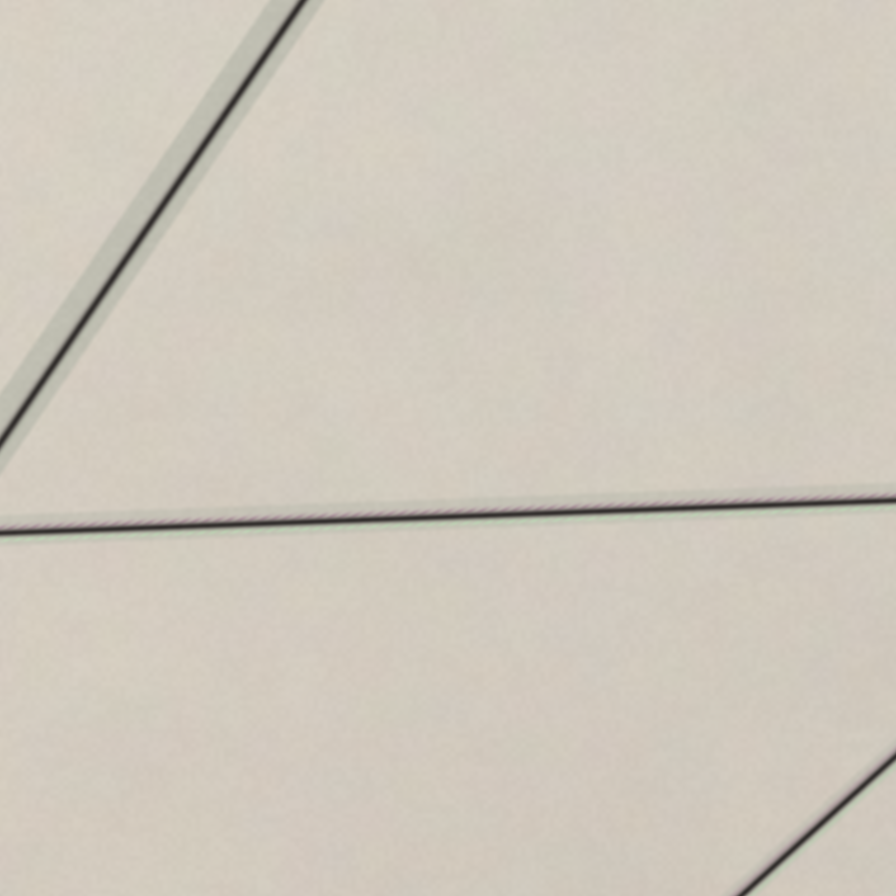
Give the GLSL for this texture, as a Shadertoy shader.

```glsl
// Three dark taut wires crossing a pale warm wall, slightly out of register.
// Each wire is a signed distance to a line: a thin core, an uneven grey halo
// and coloured fringes. Value noise adds soft mottling and fine grain.

const vec3 WALL_TOP = vec3(0.828, 0.803, 0.757);
const vec3 WALL_BOTTOM = vec3(0.815, 0.785, 0.740);
const vec3 CORE_COLOR = vec3(0.17, 0.155, 0.15);
const vec3 HALO_COLOR = vec3(0.735, 0.735, 0.685);
const vec3 UPPER_FRINGE = vec3(-0.06, -0.13, -0.06);  // violet
const vec3 LOWER_FRINGE = vec3(-0.02, 0.055, 0.0);    // pale green
const float GRAIN_SCALE = 190.0;
const float GRAIN_AMOUNT = 0.016;
const float MOTTLE_AMOUNT = 0.012;
const float STRIPE_FREQUENCY = 82.0;

float hash(vec2 p) {
    vec3 q = fract(vec3(p.xyx) * 0.1031);
    q += dot(q, q.yzx + 33.33);
    return fract((q.x + q.y) * q.z);
}

float noise(vec2 p) {
    vec2 cell = floor(p), f = fract(p);
    f = f * f * (3.0 - 2.0 * f);
    vec2 e = vec2(1.0, 0.0);
    return mix(mix(hash(cell), hash(cell + e.xy), f.x),
               mix(hash(cell + e.yx), hash(cell + e.xx), f.x), f.y);
}

// Signed distance to the line through a and b, positive on the upper side.
float lineDistance(vec2 p, vec2 a, vec2 b) {
    vec2 dir = normalize(b - a);
    return dot(p - a, vec2(-dir.y, dir.x));
}

float bump(float x, float center, float width) {
    float t = (x - center) / width;
    return exp(-t * t);
}

// Soft band reaching 'above' and 'below' the line.
float haloBand(float d, float above, float below, float softness) {
    return smoothstep(-below - softness, -below + softness, d)
         * (1.0 - smoothstep(above - softness, above + softness, d));
}

vec3 drawWire(vec3 color, float d, vec2 reach, float haloAmount,
              float coreWidth, float fringe, float stripe) {
    float pixel = 0.5 / iResolution.y;
    float halo = haloBand(d, reach.x, reach.y, 0.0035);
    color = mix(color, HALO_COLOR, halo * haloAmount);

    // Colour separation on both flanks, broken up by slanted stripes
    color += UPPER_FRINGE * fringe * stripe * bump(d, 0.0055, 0.0038);
    color += LOWER_FRINGE * fringe * stripe * bump(d, -0.0075, 0.0030);

    float core = bump(d, 0.0, coreWidth + pixel);
    return mix(color, CORE_COLOR, core * 0.95);
}

void mainImage(out vec4 fragColor, in vec2 fragCoord) {
    vec2 uv = fragCoord / iResolution.xy;

    // Wall
    vec3 color = mix(WALL_BOTTOM, WALL_TOP, smoothstep(0.0, 0.9, uv.y));
    color += vec3(0.010, 0.009, 0.006) * (1.0 - smoothstep(0.0, 0.6, uv.x));
    color += MOTTLE_AMOUNT * (noise(uv * 7.0) - 0.5);
    vec3 tint = vec3(noise(uv * 24.0), noise(uv * 24.0 + 31.0),
                     noise(uv * 24.0 + 67.0)) - 0.5;
    color += tint * MOTTLE_AMOUNT;

    // Wires
    float steep = lineDistance(uv, vec2(0.0, 0.505), vec2(0.3385, 1.0));
    float level = lineDistance(uv, vec2(0.0, 0.405), vec2(1.0, 0.4414));
    float corner = lineDistance(uv, vec2(0.827, 0.0), vec2(1.0, 0.156));
    float slant = sin(6.2832 * STRIPE_FREQUENCY * (uv.x - 1.3 * uv.y));
    float stripe = 0.8 + 0.35 * slant;

    color = drawWire(color, steep, vec2(0.031, 0.020), 0.85, 0.0040, 0.15, 1.0);
    color = drawWire(color, level, vec2(0.020, 0.014), 0.55, 0.0034, 1.0, stripe);
    color = drawWire(color, corner, vec2(0.015, 0.011), 0.55, 0.0034, 0.7, 1.0);

    // Fine grain
    float grain = noise(uv * GRAIN_SCALE) + 0.5 * noise(uv * GRAIN_SCALE * 0.5);
    color += GRAIN_AMOUNT * (grain - 0.75);

    fragColor = vec4(clamp(color, 0.0, 1.0), 1.0);
}
```
